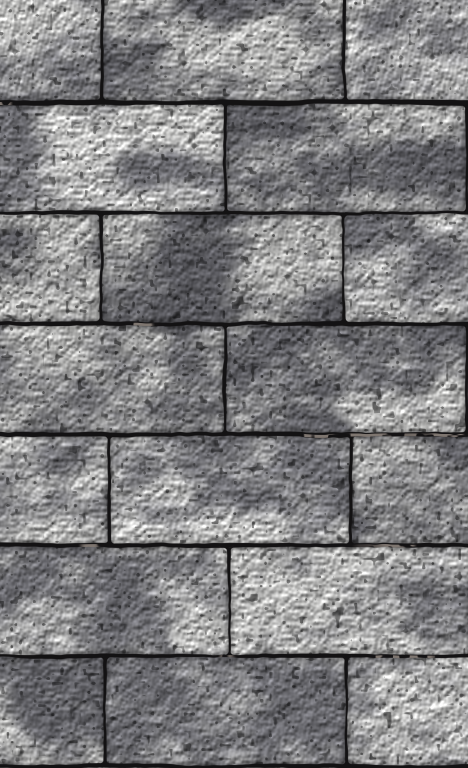
A Shadertoy shader for this texture:

```glsl
// Wall of split-face grey stone blocks in running bond with thin dark joints.
// Rows and blocks come from floor/mod; mottling is fbm value noise per block,
// and the rough face is a noise height field lit from the upper left.

// Layout, in units of canvas height
const vec2  BLOCK        = vec2(0.315, 0.1441);
const vec2  ORIGIN       = vec2(0.138, 0.002);
const float ROW_JITTER   = 0.012;
const vec2  HALF_GAP     = vec2(0.0019, 0.0025);
const float GAP_VARIANCE = 0.0014;
const float CORNER       = 0.004;
const float EDGE_WOBBLE  = 0.0028;

// Surface
const vec2  PATCH_SCALE  = vec2(10.0, 15.0);
const vec2  LIGHT_STEP   = vec2(-0.0014, 0.0026);
const float RELIEF_GAIN  = 1.55;
const float GRAIN_GAIN   = 0.16;
const float BLOCK_TONE   = 0.09;
const float PIT_DEPTH    = 0.45;

// Colours
const vec3 DARK_STONE  = vec3(0.37, 0.37, 0.39);
const vec3 LIGHT_STONE = vec3(0.70, 0.70, 0.695);
const vec3 JOINT       = vec3(0.075, 0.07, 0.075);
const vec3 DEBRIS      = vec3(0.60, 0.56, 0.53);

float hash(vec2 p) {
    return fract(sin(dot(p, vec2(127.1, 311.7))) * 43758.5453);
}

float noise(vec2 p) {
    vec2 i = floor(p), f = fract(p);
    f = f * f * (3.0 - 2.0 * f);
    return mix(mix(hash(i), hash(i + vec2(1, 0)), f.x),
               mix(hash(i + vec2(0, 1)), hash(i + vec2(1, 1)), f.x), f.y);
}

float fbm(vec2 p) {
    float sum = 0.0, amp = 0.5;
    for (int i = 0; i < 5; i++) {
        sum += amp * noise(p);
        p = mat2(1.6, 1.2, -1.2, 1.6) * p + 7.3;
        amp *= 0.55;
    }
    return sum / 1.055;
}

// Height of the split face: broad lumps down to single grains
float relief(vec2 p) {
    return 0.55 * noise(p * 32.0) + 0.45 * noise(p * 68.0 + 11.0)
         + 0.36 * noise(p * 135.0 + 23.0) + 0.30 * noise(p * 245.0 + 37.0);
}

// Signed distance to the block, negative inside
float blockDistance(vec2 local, vec2 gap) {
    vec2 inset = min(local, BLOCK - local) - gap;
    vec2 k = CORNER - inset;
    return length(max(k, 0.0)) + min(max(k.x, k.y), 0.0) - CORNER;
}

vec3 stone(vec2 p, vec2 id, float depth) {
    vec2 seed = 40.0 * vec2(hash(id + 3.1), hash(id + 8.7));
    float mottle = smoothstep(0.30, 0.68, fbm(p * PATCH_SCALE + seed));
    vec3 colour = mix(DARK_STONE, LIGHT_STONE, mottle);
    colour += BLOCK_TONE * (hash(id + 5.5) - 0.5);

    // Lit slopes, mineral grain and shadowed pits
    float slope = relief(p + seed) - relief(p + seed + LIGHT_STEP);
    float grain = noise(p * 290.0 + seed) - 0.5;
    float pit = 1.0 - smoothstep(0.06, 0.26, noise(p * 170.0 + seed));
    colour *= 1.0 + RELIEF_GAIN * slope + GRAIN_GAIN * grain;
    colour *= 1.0 - PIT_DEPTH * pit;
    return colour * mix(0.78, 1.0, smoothstep(0.0, 0.007, depth));
}

void mainImage(out vec4 fragColor, in vec2 fragCoord) {
    vec2 p = fragCoord / iResolution.y;
    float pixel = 1.0 / iResolution.y;

    // Uneven block edges
    vec2 wobble = vec2(noise(p * 24.0), noise(p * 24.0 + 50.0)) - 0.5;
    wobble += 0.5 * (vec2(noise(p * 90.0 + 9.0), noise(p * 90.0 + 70.0)) - 0.5);
    vec2 q = p - ORIGIN + EDGE_WOBBLE * wobble;

    // Running bond: alternate rows shift by half a block
    float row = floor(q.y / BLOCK.y);
    float shift = 0.5 * BLOCK.x * mod(row, 2.0);
    q.x -= shift + ROW_JITTER * (hash(vec2(row, 4.0)) - 0.5);
    vec2 id = vec2(floor(q.x / BLOCK.x), row);
    vec2 local = q - id * BLOCK;

    // Joint width differs from one course to the next
    float course = floor(q.y / BLOCK.y + 0.5);
    vec2 gap = HALF_GAP;
    gap.y += GAP_VARIANCE * (hash(vec2(course, 17.0)) - 0.5);
    gap += GAP_VARIANCE * (noise(p * 14.0 + 31.0) - 0.5);
    float d = blockDistance(local, gap);

    // Sparse crumbs resting in the bed joints
    float crumbs = smoothstep(0.76, 0.84, noise(vec2(p.x * 17.0, course * 5.3)));
    crumbs *= smoothstep(0.35, 0.6, noise(p * 130.0));
    crumbs *= 1.0 - smoothstep(0.0012, 0.0028, abs(q.y - course * BLOCK.y + 0.001));
    vec3 joint = mix(JOINT, DEBRIS, 0.8 * crumbs);

    float cover = 1.0 - smoothstep(-0.75 * pixel, 0.75 * pixel, d);
    vec3 colour = mix(joint, stone(p, id, -d), cover);
    fragColor = vec4(clamp(colour, 0.0, 1.0), 1.0);
}
```
